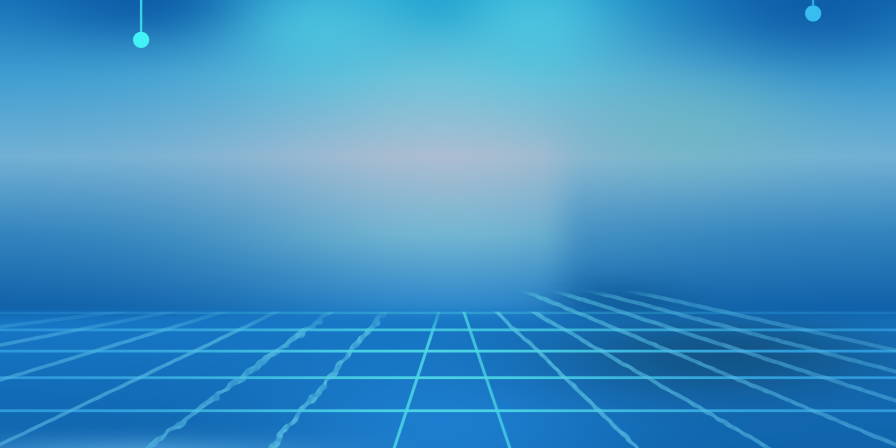
A WebGL 2 fragment shader for this background:

```glsl
#version 300 es
precision highp float;
// A hazy blue backdrop over a glowing perspective floor grid.
// The sky blends two vertical colour ramps with soft glows; the floor has
// geometrically spaced rows and two fans of rays, some roughened by noise.
uniform vec2 u_resolution;
out vec4 fragColor;

const float HORIZON = 0.302;

float hash(vec2 p) {
    return fract(sin(dot(p, vec2(127.1, 311.7))) * 43758.5);
}

float noise(vec2 p) {
    vec2 i = floor(p), f = fract(p);
    f = f * f * (3.0 - 2.0 * f);
    return mix(mix(hash(i), hash(i + vec2(1, 0)), f.x),
               mix(hash(i + vec2(0, 1)), hash(i + vec2(1, 1)), f.x), f.y);
}

// Soft elliptical spot, 1 at its centre
float glow(vec2 p, vec2 center, vec2 radius) {
    vec2 d = (p - center) / radius;
    return exp(-dot(d, d));
}

// Antialiased band of the given half width
float stroke(float d, float halfWidth, float px) {
    return 1.0 - smoothstep(halfWidth - 0.5 * px, halfWidth + px, abs(d));
}

// Five evenly spaced colours, t from 0 to 1
vec3 ramp(float t, vec3 c[5]) {
    float s = clamp(t, 0.0, 1.0) * 4.0;
    vec3 col = c[0];
    for (int i = 0; i < 4; i++)
        col = mix(col, c[i + 1], clamp(s - float(i), 0.0, 1.0));
    return col;
}

vec3 sky(vec2 p) {
    vec3 side[5] = vec3[5](vec3(0.10, 0.47, 0.74), vec3(0.25, 0.62, 0.82),
        vec3(0.44, 0.69, 0.83), vec3(0.19, 0.51, 0.74), vec3(0.05, 0.37, 0.65));
    vec3 middle[5] = vec3[5](vec3(0.18, 0.68, 0.84), vec3(0.44, 0.76, 0.85),
        vec3(0.67, 0.74, 0.82), vec3(0.45, 0.71, 0.82), vec3(0.14, 0.51, 0.79));
    float t = (1.0 - p.y) / 0.7;
    float center = exp(-pow(abs(p.x - 1.0) / 0.52, 2.0));
    // Vertical seam where the haze thins out to the right
    float seam = smoothstep(1.20, 1.32, p.x) * (1.0 - smoothstep(0.5, 0.82, p.y));
    vec3 col = mix(ramp(t, side), ramp(t, middle), center * (1.0 - 0.6 * seam));
    // Dark upper corners, cyan light pools and a greenish patch
    float corners = glow(p, vec2(0.32, 1.0), vec2(0.25, 0.09))
                  + glow(p, vec2(1.82, 1.0), vec2(0.28, 0.14));
    col = mix(col, vec3(0.04, 0.34, 0.64), 0.8 * min(corners, 1.0));
    float pools = glow(p, vec2(0.70, 0.94), vec2(0.18, 0.12))
                + glow(p, vec2(1.20, 0.95), vec2(0.16, 0.13));
    col = mix(col, vec3(0.32, 0.80, 0.89), 0.65 * min(pools, 1.0));
    col = mix(col, vec3(0.12, 0.62, 0.80), 0.5 * glow(p, vec2(0.98, 1.0), vec2(0.1, 0.07)));
    col = mix(col, vec3(0.43, 0.73, 0.74), 0.5 * glow(p, vec2(1.54, 0.71), vec2(0.25, 0.12)));
    // Wispy shadow at the foot of the seam
    float wisp = 0.6 + 0.4 * noise(p * vec2(30.0, 90.0));
    return mix(col, vec3(0.06, 0.36, 0.60), wisp * glow(p, vec2(1.40, 0.32), vec2(0.14, 0.055)));
}

vec3 ground(vec2 p) {
    float depth = clamp(1.0 - p.y / HORIZON, 0.0, 1.0);
    vec3 col = mix(vec3(0.09, 0.47, 0.78), vec3(0.06, 0.39, 0.67), depth);
    col = mix(col, vec3(0.13, 0.53, 0.86), 0.7 * glow(p, vec2(1.0, 0.05), vec2(0.4, 0.16)));
    col = mix(col, vec3(0.07, 0.31, 0.49), 0.85 * glow(p, vec2(1.62, 0.21), vec2(0.38, 0.10)));
    return mix(col, vec3(0.38, 0.70, 0.90), 0.6 * glow(p, vec2(0.3, -0.01), vec2(0.4, 0.035)));
}

// Coverage of one ray running from x = top at the horizon to x = foot at y = 0
float ray(vec2 p, float top, float foot, float rough, float px) {
    float slope = (top - foot) / HORIZON;
    float wobble = (noise(p * 70.0 + top * 9.0) - 0.5) * 0.016 * rough;
    float d = (p.x - foot - slope * p.y + wobble) / sqrt(1.0 + slope * slope);
    float grain = mix(1.0, 0.5 + 0.6 * noise(p * 110.0), rough);
    return stroke(d, 0.0028 + 0.0025 * rough, px) * grain;
}

vec3 addGrid(vec3 col, vec2 p, float px) {
    float below = smoothstep(-px, px, HORIZON + 0.002 - p.y);
    float center = exp(-pow((p.x - 0.98) / 0.55, 2.0));
    vec3 tint = mix(vec3(0.18, 0.60, 0.87), vec3(0.30, 0.85, 0.90), center);
    // Rows grow by a constant ratio towards the viewer
    float drop = max(HORIZON - p.y, 0.0) + 0.156;
    float row = log(drop / 0.156) / log(1.245);
    float d = (fract(row + 0.5) - 0.5) * drop * log(1.245);
    float near = 0.35 + 0.6 * smoothstep(0.0, 0.06, HORIZON - p.y);
    col = mix(col, tint, below * near * stroke(d, 0.0025, px));
    // Left and right fans, the right one reaching a little above the horizon
    float above = smoothstep(0.0, 0.02, 0.355 - p.y);
    for (int i = 0; i < 7; i++) {
        float k = float(i), fade = 0.9 - 0.06 * k;
        float rough = (i == 1 || i == 2) ? 1.0 : 0.2 * step(0.5, k);
        float left = ray(p, 0.979 - 0.122 * k,
            0.88 - 0.276 * k - 0.0112 * k * (k - 1.0) * (k - 2.0), rough, px);
        float right = ray(p, 1.036 + 0.070 * k + 0.0047 * k * k,
            1.138 + 0.281 * k + 0.004 * k * k, 0.4 * step(0.5, k), px);
        vec3 rayTint = mix(tint, vec3(0.45, 0.78, 0.90), 0.5 * step(0.5, k));
        col = mix(col, rayTint, left * below * fade * near);
        col = mix(col, rayTint, right * (i > 2 ? above : below) * fade * 0.85);
    }
    return col;
}

// Disc hanging on a thin thread from the upper edge
vec3 addPendant(vec3 col, vec2 p, vec2 center, vec3 tint, float px) {
    float thread = stroke(p.x - center.x, 0.002, px) * step(center.y, p.y);
    float disc = stroke(length(p - center), 0.0175, px);
    return mix(col, tint, max(0.8 * thread, disc));
}

void main() {
    float px = 1.0 / u_resolution.y;
    vec2 p = gl_FragCoord.xy * px;
    vec3 col = mix(ground(p), sky(p), smoothstep(HORIZON - 0.03, HORIZON + 0.02, p.y));
    col = addGrid(col, p, px);
    col = addPendant(col, p, vec2(0.315, 0.911), vec3(0.26, 0.95, 0.97), px);
    col = addPendant(col, p, vec2(1.815, 0.970), vec3(0.22, 0.74, 0.94), px);
    fragColor = vec4(col, 1.0);
}
```
